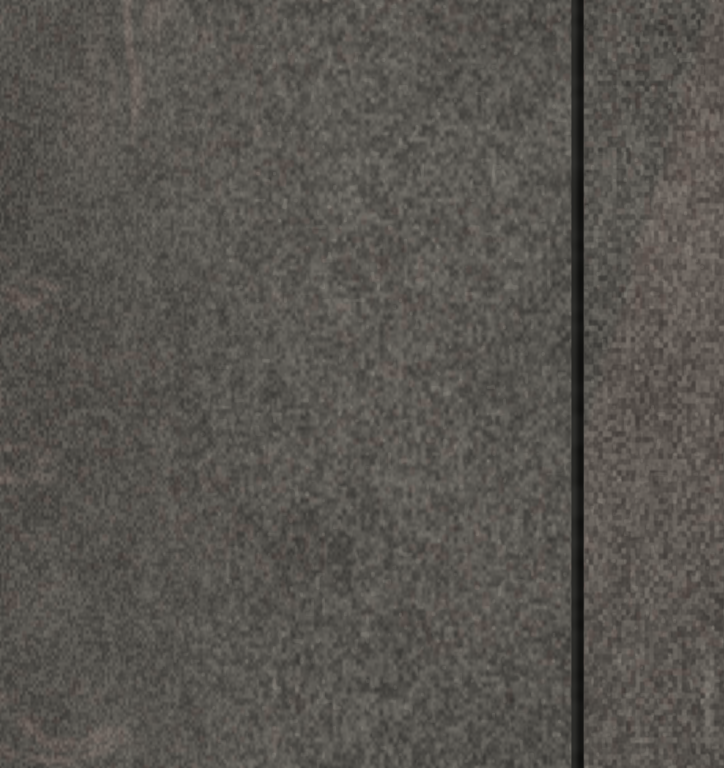
A WebGL 1 fragment shader for this texture:

```glsl
precision highp float;
// Dark grey slate tiles: grainy stone, faint pinkish veins and one vertical joint.
uniform vec2 u_resolution;

const vec3 STONE_TINT = vec3(1.02, 0.995, 0.935);
const vec3 PINK_SHIFT = vec3(0.026, -0.003, -0.002);
const vec3 JOINT_GREY = vec3(0.165, 0.165, 0.155);
const vec3 JOINT_DARK = vec3(0.075, 0.075, 0.07);
const float JOINT_LEFT = 0.744;
const float JOINT_RIGHT = 0.760;

float hash(vec2 p) {
  vec3 q = fract(vec3(p.xyx) * 0.1031);
  q += dot(q, q.yzx + 33.33);
  return fract((q.x + q.y) * q.z);
}

// Value noise; a smaller softness gives blockier cells.
float noise(vec2 p, float softness) {
  vec2 cell = floor(p);
  vec2 f = smoothstep(0.5 - softness, 0.5 + softness, fract(p));
  float low = mix(hash(cell), hash(cell + vec2(1.0, 0.0)), f.x);
  float high = mix(hash(cell + vec2(0.0, 1.0)), hash(cell + 1.0), f.x);
  return mix(low, high, f.y);
}

float fbm(vec2 p) {
  float sum = 0.0;
  float amp = 0.53;
  for (int i = 0; i < 4; i++) {
    sum += amp * noise(p, 0.5);
    p = p * 2.03 + 17.3;
    amp *= 0.5;
  }
  return sum;
}

float band(float x, float start, float end, float blur) {
  return smoothstep(start - blur, start + blur, x)
       * (1.0 - smoothstep(end - blur, end + blur, x));
}

// Ragged twin strands that reach in from the left side.
float sideVeins(vec2 p) {
  float warp = 0.09 * (fbm(p * vec2(13.0, 9.0) + 4.0) - 0.5);
  float ragged = smoothstep(0.3, 0.65, fbm(p * vec2(28.0, 42.0)));
  float sum = 0.0;
  for (int i = 0; i < 3; i++) {
    float k = float(i);
    float height = 0.05 + 0.43 * k - 0.07 * k * k;
    float reach = 0.07 + 0.1 * abs(k - 1.0);
    float offset = p.y - height + 0.2 * p.x + warp;
    float strand = abs(abs(offset) - 0.018 * (1.0 - p.x / 0.25));
    float line = 1.0 - smoothstep(0.002, 0.014, strand);
    sum += line * ragged * (1.0 - smoothstep(reach * 0.6, reach * 1.3, p.x));
  }
  return min(sum, 1.0);
}

// Long vertical fibres in the upper left corner.
float fibres(vec2 p) {
  float bend = 0.03 * fbm(p * 7.0);
  float thread = noise(vec2((p.x + bend) * 75.0, p.y * 9.0), 0.5);
  float centre = 0.17 + 0.25 * (p.y - 0.9);
  float mask = 1.0 - smoothstep(0.015, 0.09, abs(p.x - centre));
  return smoothstep(0.3, 0.85, thread) * mask * smoothstep(0.74, 0.88, p.y);
}

// Paler layer of the right tile, bounded by a slanted cleft.
float paleLayer(vec2 p) {
  float ragged = 0.03 * (fbm(p * 24.0) - 0.5);
  float cleft = 0.768 + 0.3 * (p.y - 0.48) + ragged;
  float layer = smoothstep(-0.006, 0.012, p.x - cleft);
  return layer * step(JOINT_RIGHT, p.x) * mix(0.4, 1.0, smoothstep(0.1, 0.5, p.y));
}

// Grain grows coarser and blockier towards the right.
float grain(vec2 p) {
  float fine = noise(p * vec2(290.0, 215.0), 0.5) - 0.5;
  float coarse = noise(p * vec2(165.0, 138.0) + 51.0, mix(0.5, 0.3, step(JOINT_RIGHT, p.x))) - 0.5;
  float coarseness = smoothstep(0.0, 0.5, p.x);
  return mix(0.12, 0.06, coarseness) * fine + mix(0.045, 0.14, coarseness) * coarse;
}

vec3 stone(vec2 p) {
  float cloud = fbm(p * vec2(5.0, 4.0) + 9.0) - 0.5;
  float mottle = fbm(p * vec2(42.0, 27.0) + 31.0) - 0.5;
  float speck = smoothstep(0.76, 0.98, noise(p * vec2(140.0, 115.0) + 83.0, 0.45));
  float vein = max(sideVeins(p), fibres(p));
  float layer = paleLayer(p);
  float chip = band(p.x, 0.917, 0.928, 0.003) * band(p.y, 0.04, 0.165, 0.01);
  float shade = 0.022 * (1.0 - smoothstep(0.0, 0.2, p.x)) * (1.0 - smoothstep(0.5, 0.85, p.y));

  float tone = 0.332 + 0.07 * cloud + 0.07 * mottle + grain(p) - shade;
  tone += 0.055 * speck * smoothstep(0.05, 0.35, p.x);
  tone += 0.06 * vein + 0.032 * layer + 0.045 * chip;

  float blush = smoothstep(0.62, 0.9, noise(p * vec2(95.0, 80.0) + 7.0, 0.4));
  blush *= smoothstep(0.42, 0.62, fbm(p * 6.0 + 40.0));
  float pink = min(0.7 * blush + 0.8 * vein + 0.55 * layer, 1.0);
  return tone * STONE_TINT + PINK_SHIFT * pink;
}

// Recessed joint: grey left wall falling to a near black right side.
vec3 joint(vec2 p) {
  float depth = smoothstep(0.2, 0.75, (p.x - JOINT_LEFT) / (JOINT_RIGHT - JOINT_LEFT));
  return mix(JOINT_GREY, JOINT_DARK, depth) + 0.035 * (noise(p * vec2(20.0, 75.0), 0.5) - 0.5);
}

void main() {
  vec2 p = gl_FragCoord.xy / u_resolution.y;
  float inJoint = band(p.x, JOINT_LEFT, JOINT_RIGHT, 0.0014);
  gl_FragColor = vec4(mix(stone(p), joint(p), inJoint), 1.0);
}
```
